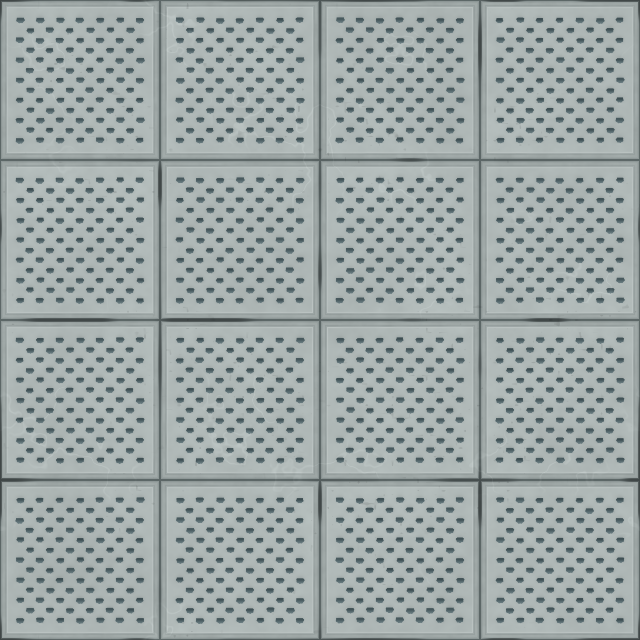
Reproduce this texture procedurally as a WebGL 2 fragment shader.

```glsl
#version 300 es
precision highp float;
// Square pale metal panels, perforated by staggered dents, with worn frames and dark joints.
uniform vec2 u_resolution;
out vec4 outColor;

const float PANELS = 4.0;
const float PITCHES = 8.0; // hole pitches across one panel
const vec3 FACE = vec3(0.69, 0.725, 0.72);
const vec3 FRAME = vec3(0.60, 0.635, 0.63);
const vec3 GROOVE = vec3(0.50, 0.54, 0.54);
const vec3 RIM = vec3(0.74, 0.77, 0.765);
const vec3 JOINT = vec3(0.34, 0.38, 0.38);
const vec3 HOLE_DARK = vec3(0.20, 0.27, 0.29);
const vec3 HOLE_LIT = vec3(0.38, 0.46, 0.48);

float hash(vec2 p) {
  return fract(sin(dot(p, vec2(127.1, 311.7))) * 43758.5453);
}

// Value noise with a whole number of cells, so it wraps at the canvas edge.
float noise(vec2 uv, vec2 cells, float seed) {
  vec2 p = uv * cells;
  vec2 i = floor(p);
  vec2 f = fract(p);
  f = f * f * (3.0 - 2.0 * f);
  vec2 a = mod(i, cells) + seed;
  vec2 b = mod(i + 1.0, cells) + seed;
  return mix(mix(hash(a), hash(vec2(b.x, a.y)), f.x),
             mix(hash(vec2(a.x, b.y)), hash(b), f.x), f.y);
}

float fbm(vec2 uv, float cells, float seed) {
  float sum = 0.0;
  float weight = 0.5;
  for (int k = 0; k < 4; k++) {
    sum += weight * noise(uv, vec2(cells), seed);
    cells *= 2.0;
    seed += 17.0;
    weight *= 0.5;
  }
  return sum / 0.9375;
}

// Soft line of the given half width, centred at a distance from the panel edge.
float line(float d, float centre, float halfWidth, float blur) {
  return 1.0 - smoothstep(halfWidth - blur, halfWidth + blur, abs(d - centre));
}

// Adds one square lattice of flat-topped dents; the offset staggers the lattice.
vec3 drawHoles(vec3 color, vec2 local, vec2 panel, float offset, float blur) {
  vec2 p = local * PITCHES - offset;
  vec2 id = floor(p + 0.5);
  float last = PITCHES - 1.0 - 2.0 * offset;
  float inside = step(1.0, min(id.x, id.y)) * step(max(id.x, id.y), last + offset);
  vec2 key = panel * PITCHES + id + offset;
  float variation = hash(key);
  vec2 q = p - id + 0.05 * (vec2(hash(key + 41.0), hash(key + 73.0)) - 0.5);

  // Shallow depression and the lit lip under it.
  float halo = exp(-dot(q, q) * 26.0);
  color *= 1.0 - 0.13 * halo * inside;
  vec2 lip = (q + vec2(0.0, 0.21)) * vec2(1.0, 2.0);
  color += 0.035 * exp(-dot(lip, lip) * 45.0) * inside;

  // Bowl cut flat along its upper side, with a slightly ragged outline.
  float radius = 0.18 + 0.03 * variation;
  float ragged = 0.012 * sin(atan(q.y, q.x) * 7.0 + variation * 6.28);
  float bowl = length(q * vec2(1.0, 1.22)) - radius + ragged;
  float d = max(bowl, q.y - 0.105);
  float mask = (1.0 - smoothstep(-blur, blur, d)) * inside;
  vec3 depth = mix(HOLE_LIT, HOLE_DARK, smoothstep(-0.16, 0.05, q.y));
  depth = mix(depth, HOLE_LIT, 0.3 * variation);
  return mix(color, depth, mask * 0.92);
}

void main() {
  vec2 uv = gl_FragCoord.xy / u_resolution;
  float pixel = PANELS / min(u_resolution.x, u_resolution.y);
  vec2 panel = floor(uv * PANELS);
  vec2 local = fract(uv * PANELS);
  vec2 edge = min(local, 1.0 - local);
  float d = min(edge.x, edge.y);

  // Panel face with cloudy stains and a small tone shift per panel.
  float cloud = fbm(uv, 10.0, 3.0);
  float grain = fbm(uv, 64.0, 61.0);
  float tone = 1.0 + 0.016 * (hash(panel + 9.0) - 0.5);
  vec3 color = FACE * (tone + 0.07 * (cloud - 0.5) + 0.045 * (grain - 0.5));
  color = drawHoles(color, local, panel, 0.0, pixel * PITCHES * 0.6);
  color = drawHoles(color, local, panel, 0.5, pixel * PITCHES * 0.6);

  // Stepped frame, its groove and its light inner rim.
  float blur = pixel * 0.6;
  float frame = 1.0 - smoothstep(0.039 - blur, 0.039 + blur, d);
  float wear = noise(uv, vec2(48.0), 23.0);
  color = mix(color, FRAME * (0.95 + 0.1 * grain), frame * 0.85);
  color = mix(color, GROOVE, line(d, 0.038, 0.003, blur) * (0.3 + 0.4 * wear));
  color = mix(color, RIM, line(d, 0.047, 0.004, blur) * (0.4 + 0.5 * wear));
  color = mix(color, RIM, line(d, 0.025, 0.003, blur) * 0.35 * wear);

  // Dark joint, broader where dirt has gathered.
  float dirt = smoothstep(0.55, 0.9, noise(uv, vec2(14.0), 87.0));
  color = mix(color, GROOVE, (1.0 - smoothstep(0.006, 0.02, d)) * (0.55 + 0.4 * dirt));
  float joint = line(d, 0.0, 0.0065 + 0.004 * dirt, blur);
  color = mix(color, JOINT * (1.0 - 0.35 * dirt), joint * 0.9);

  // Pale scuffs and sparse dark specks.
  float scuff = 1.0 - smoothstep(0.0, 0.025, abs(fbm(uv, 16.0, 131.0) - 0.5));
  float patchy = smoothstep(0.55, 0.8, noise(uv, vec2(11.0), 157.0));
  color += 0.035 * scuff * patchy;
  float speck = smoothstep(0.86, 0.97, noise(uv, vec2(150.0), 211.0));
  color *= 1.0 - 0.10 * speck * smoothstep(0.45, 0.7, cloud);
  outColor = vec4(color, 1.0);
}
```
